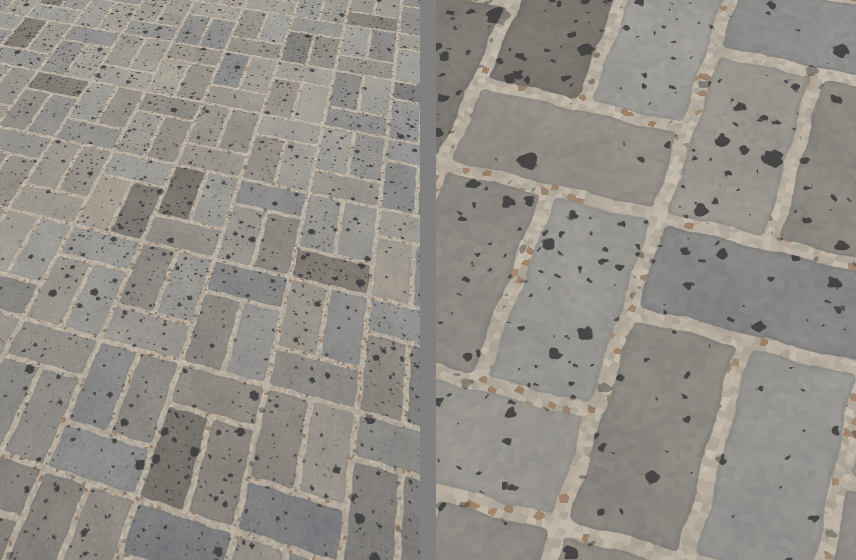
Left, the full canvas; right, a detail of the centre.
Reproduce this texture procedurally as a WebGL 2 fragment shader.

```glsl
#version 300 es
precision highp float;

uniform vec2 u_resolution;
out vec4 outColor;

vec3 hash3(vec2 p) {
  vec3 k = vec3(dot(p, vec2(127.1, 311.7)), dot(p, vec2(269.5, 183.3)), dot(p, vec2(419.2, 371.9)));
  return fract(sin(k) * 4375.85);
}

// Distance to the nearest feature point, then two random values of its cell
vec3 cellular(vec2 p) {
  vec2 cell = floor(p);
  vec3 nearest = vec3(9.0);
  for (int j = -1; j <= 1; j++) {
    for (int i = -1; i <= 1; i++) {
      vec2 id = cell + vec2(i, j);
      vec3 h = hash3(id);
      float d = length(id + 0.15 + 0.7 * h.xy - p);
      if (d < nearest.x) nearest = vec3(d, h.z, hash3(id + 57.0).x);
    }
  }
  return nearest;
}

// Smooth mottling from layered, turned sines, about -1 to 1
float mottle(vec2 p) {
  float sum = 0.0, amp = 0.5;
  for (int i = 0; i < 4; i++) {
    p = mat2(0.8, 0.6, -0.6, 0.8) * p * 1.9 + 1.7;
    sum += amp * sin(p.x + 1.3 * sin(p.y)) * cos(p.y + sin(p.x * 0.7));
    amp *= 0.65;
  }
  return sum;
}

// Tilted ground plane: columns are one unit wide
vec2 groundPlane(vec2 uv) {
  float depth = 1.855 - uv.y;
  float across = (uv.x - 0.811) / (depth * 0.108) + 0.01;
  float along = ((uv.x + 5.026) / depth - 3.02) / 0.543 * 1.5;
  return vec2(across, along);
}

// One crosswise brick above two upright ones; returns edge distance and brick id
vec3 paving(vec2 p) {
  float column = floor(p.x);
  float y = p.y - 0.5 * (1.0 - mod(column, 2.0));
  float row = floor(y / 1.5);
  vec2 local = vec2(p.x - column, y - row * 1.5);
  vec2 size = vec2(0.5, 1.0);
  float part = step(0.5, local.x);
  if (local.y < 1.0) {
    local.x -= 0.5 * part;
  } else {
    local.y -= 1.0;
    size = vec2(1.0, 0.5);
    part = 2.0;
  }
  vec2 q = abs(local - 0.5 * size) - 0.5 * size + 0.058;
  float edge = length(max(q, 0.0)) + min(max(q.x, q.y), 0.0) - 0.025;
  return vec3(edge, column * 3.0 + part, row);
}

// Ragged dark drops in three sizes
float drops(vec2 p, float amount, float pixel) {
  float cover = 0.0, scale = 4.0;
  p += 0.006 * vec2(sin(p.y * 90.0 + 3.0 * sin(p.x * 50.0)), sin(p.x * 83.0 + 2.0 * sin(p.y * 61.0)));
  for (int i = 0; i < 3; i++) {
    vec3 c = cellular(p * scale + 9.3 * float(i));
    float radius = 0.06 + 0.17 * c.z * c.z;
    float soft = pixel * scale;
    float disc = 1.0 - smoothstep(radius - soft, radius + soft, c.x);
    cover = max(cover, disc * step(1.0 - amount, c.y));
    scale *= 1.75;
  }
  return cover;
}

void main() {
  vec2 uv = gl_FragCoord.xy / u_resolution * vec2(0.75, 1.0);
  vec2 p = groundPlane(uv);
  float pixel = 1.0 / (u_resolution.y * 0.108 * (1.855 - uv.y));

  vec3 brick = paving(p + 0.006 * vec2(sin(p.y * 17.0), sin(p.x * 19.0)));
  vec3 variety = hash3(brick.yz);
  float edge = brick.x + 0.006 * mottle(p * 14.0);
  float joint = smoothstep(-pixel, pixel, edge);
  float clouds = mottle(p * 2.2 + variety.xy * 7.0);
  vec3 grit = cellular(p * 32.0);

  // Grey concrete, paler with distance, each brick its own tone
  float tone = 0.38 + 0.36 * uv.y + 0.42 * (variety.x - 0.5) + 0.13 * clouds;
  tone += 0.16 * (grit.y - 0.5);
  vec3 concrete = mix(vec3(0.45, 0.445, 0.445), vec3(0.67, 0.655, 0.62), clamp(tone, 0.0, 1.1));
  concrete += (variety.y - 0.5) * vec3(0.025, 0.005, -0.03);
  concrete *= 1.0 - 0.16 * step(0.93, variety.z);

  // Worn rims and pale sandy joints with loose grains
  concrete *= 1.0 - 0.1 * smoothstep(-0.025, 0.0, edge) * (0.6 + 0.4 * clouds);
  vec3 sand = mix(vec3(0.67, 0.635, 0.58), vec3(0.75, 0.72, 0.67), 0.25 + 0.5 * uv.y + 0.3 * clouds);
  sand *= 0.93 + 0.14 * grit.y;
  sand = mix(sand, vec3(0.55, 0.40, 0.28), 0.6 * step(0.95, grit.z));
  vec3 color = mix(concrete, sand, joint);

  // Drops gather on some bricks more than on others
  float amount = 0.08 + 0.34 * variety.z + 0.12 * mottle(p * 0.7);
  float stain = drops(p, clamp(amount, 0.03, 0.5), pixel);
  color = mix(color, vec3(0.24, 0.235, 0.24), stain * mix(0.88, 0.45, joint));
  outColor = vec4(color, 1.0);
}
```
